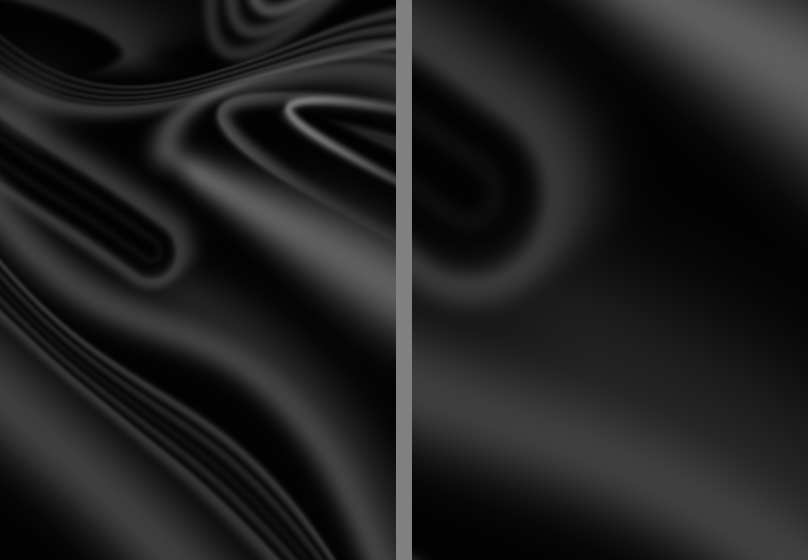
Left, the full canvas; right, a detail of the centre.
Reproduce this background procedurally as a WebGL 2 fragment shader.

```glsl
#version 300 es
precision highp float;

#define ASPECT 0.707
#define BASE_TONE 0.008
#define WARP_SCALE 4.5
#define WARP_AMOUNT 0.012
#define STRAND_COUNT 5
#define STRAND_JITTER 0.07
#define SHEEN_TONE 0.36
#define FOLD_TONE 0.235
#define VEIL_TONE 0.115

uniform vec2 u_resolution;
out vec4 fragColor;

float hash(vec2 p) {
    vec3 k = fract(p.xyx * 0.1031);
    k += dot(k, k.yzx + 33.33);
    return fract((k.x + k.y) * k.z);
}

float noise(vec2 p) {
    vec2 cell = floor(p), f = fract(p);
    f = f * f * f * (f * (f * 6.0 - 15.0) + 10.0);
    return mix(mix(hash(cell), hash(cell + vec2(1, 0)), f.x),
               mix(hash(cell + vec2(0, 1)), hash(cell + vec2(1, 1)), f.x), f.y);
}

// Cubic through four heights, evenly spaced from the left to the right edge
float curve(float x, vec4 heights) {
    float t = 3.0 * x, a = t - 1.0, b = t - 2.0, c = t - 3.0;
    return dot(heights, vec4(-a * b * c / 6.0, t * b * c / 2.0, -t * a * c / 2.0, t * a * b / 6.0));
}

float curveDistance(vec2 uv, vec4 heights) {
    float slope = (curve(uv.x + 0.01, heights) - curve(uv.x - 0.01, heights)) / (0.02 * ASPECT);
    return (uv.y - curve(uv.x, heights)) / sqrt(1.0 + slope * slope);
}

// Signed distance to a parabola, positive inside
float leafDistance(vec2 p, vec2 tip, vec2 axis, float breadth) {
    axis = normalize(axis);
    p -= tip;
    float along = dot(p, axis), across = dot(p, vec2(-axis.y, axis.x));
    return (along - across * across / breadth) / sqrt(1.0 + 4.0 * across * across / (breadth * breadth));
}

float capsuleDistance(vec2 p, vec2 a, vec2 b, float radius) {
    vec2 ab = b - a;
    return length(p - a - ab * clamp(dot(p - a, ab) / dot(ab, ab), 0.0, 1.0)) - radius;
}

// Soft crest with its own falloff on each side
float ridge(float d, float below, float above) {
    float r = d / (d < 0.0 ? below : above);
    return exp(-r * r);
}

// Tones are summed as squares, so overlaps blend without burning out
void addTone(inout float energy, float tone) { energy += tone * tone; }

void main() {
    vec2 uv = gl_FragCoord.xy / u_resolution;
    vec2 p = uv * vec2(ASPECT, 1.0);
    vec2 warp = vec2(noise(p * WARP_SCALE + 3.0), noise(p * WARP_SCALE + 17.0)) - 0.5;
    p += WARP_AMOUNT * warp;
    uv = p / vec2(ASPECT, 1.0);
    float energy = 0.0;

    // Broad folds on the falling diagonal
    float sheenWidth = mix(0.026, 0.078, smoothstep(0.4, 1.0, uv.x));
    float sheen = curveDistance(uv, vec4(0.80, 0.745, 0.625, 0.486));
    addTone(energy, SHEEN_TONE * ridge(sheen, sheenWidth, sheenWidth) * smoothstep(0.36, 0.52, uv.x));
    float middle = curveDistance(uv, vec4(0.622, 0.4375, 0.32, -0.08));
    addTone(energy, FOLD_TONE * ridge(middle, 0.033, 0.042));
    float veil = curveDistance(uv, vec4(0.61, 0.505, 0.38, 0.04));
    addTone(energy, VEIL_TONE * ridge(veil, 0.065, 0.055) * smoothstep(0.25, 0.5, uv.x));
    float corner = curveDistance(uv, vec4(0.297, 0.075, -0.17, -0.43));
    addTone(energy, FOLD_TONE * ridge(corner, 0.075, 0.085));

    // Glow of the left shoulder
    addTone(energy, 0.15 * exp(-dot(p - vec2(0.04, 0.80), p - vec2(0.04, 0.80)) / 0.006));

    // Two bundles of fine strands, each between a pair of guide curves
    float low = curve(uv.x, vec4(0.44, 0.238, 0.026, -0.276));
    float high = curve(uv.x, vec4(0.531, 0.329, 0.154, -0.21));
    float lowerBundle = (uv.y - low) / (high - low);
    low = curve(uv.x, vec4(0.863, 0.807, 0.854, 0.863));
    high = curve(uv.x, vec4(0.935, 0.846, 0.898, 0.974));
    float upperBundle = (uv.y - low) / (high - low);
    for (int i = 0; i < STRAND_COUNT; i++) {
        float t = float(i) / float(STRAND_COUNT - 1);
        float place = t + STRAND_JITTER * (hash(vec2(i, 7)) - 0.5);
        float tone = 0.12 + 0.07 * cos(6.2832 * t);
        addTone(energy, tone * ridge(lowerBundle - place, i == 0 ? 0.22 : 0.11, 0.085));
        tone = i == 0 ? 0.20 : 0.08 + 0.10 * uv.x;
        addTone(energy, tone * ridge(upperBundle - place, i == 0 ? 0.45 : 0.12, i == 0 ? 0.2 : 0.09));
    }

    // Hook that rises from the sheen and sweeps to the right
    float rise = clamp((uv.y - 0.72) / 0.195, 0.0, 1.3);
    float hook = ((uv.x - 0.425) / 0.575 - pow(rise, 2.86)) / length(vec2(2.46, 14.7 * pow(rise, 1.86)));
    float hookWidth = mix(0.032, 0.011, smoothstep(0.0, 0.7, rise));
    addTone(energy, 0.25 * ridge(hook, hookWidth, hookWidth) * smoothstep(0.665, 0.735, uv.y));

    // Nested leaf on the right
    for (int i = 0; i < 2; i++) {
        float outer = float(i);
        vec2 tip = mix(vec2(0.517, 0.807), vec2(0.397, 0.802), outer);
        float leaf = leafDistance(p, tip, vec2(0.95, -0.32), mix(0.0176, 0.039, outer));
        float fade = mix(1.0, 0.45, smoothstep(0.0, 0.25, p.x - tip.x));
        addTone(energy, mix(0.44, 0.27, outer) * fade * ridge(leaf, 0.008, mix(0.012, 0.022, outer)));
        addTone(energy, (1.0 - outer) * 0.13 * smoothstep(0.05, 0.15, leaf));
    }

    // Cupped folds along the top
    for (int i = 0; i < 3; i++) {
        float t = float(i) / 2.0;
        vec2 tip = mix(vec2(0.405, 0.908), vec2(0.47, 0.985), t);
        float cup = leafDistance(p, tip, vec2(0.5, 0.87), mix(0.076, 0.06, t));
        addTone(energy, mix(0.15, 0.26, t * t) * ridge(cup, 0.013, 0.018));
    }

    // Sheet around the dark tongue at the upper left
    float tongue = leafDistance(p, vec2(0.23, 0.905), vec2(-1.0, 0.08), 0.04);
    addTone(energy, 0.155 * ridge(tongue, 0.05, 0.014) * smoothstep(0.85, 0.91, uv.y));

    // Dark finger with a lit rim and faint inner echo
    float finger = capsuleDistance(p, vec2(-0.08, 0.79), vec2(0.267, 0.553), 0.047);
    energy *= smoothstep(-0.025, 0.004, finger);
    float upperSide = smoothstep(-0.03, 0.05, dot(p - vec2(0.267, 0.553), vec2(0.564, 0.826)));
    addTone(energy, 0.20 * ridge(finger - 0.006, 0.011, mix(0.016, 0.032, upperSide)));
    addTone(energy, 0.04 * ridge(finger + 0.03, 0.008, 0.008));

    fragColor = vec4(vec3(BASE_TONE + sqrt(energy)), 1.0);
}
```
